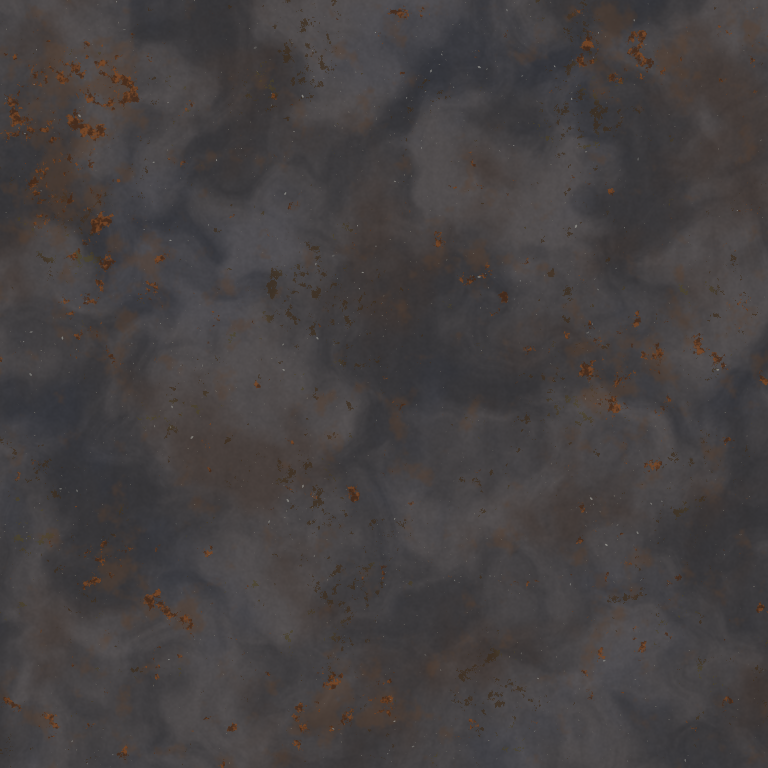
This texture is drawn by a WebGL 2 fragment shader. Its source:

```glsl
#version 300 es
precision highp float;

uniform vec2 u_resolution;
out vec4 fragColor;

// Integer hash giving two values in 0..1
vec2 hash2(vec2 cell) {
    uvec2 v = uvec2(ivec2(cell)) * 1664525u + 1013904223u;
    v.x += v.y * 1664525u;
    v.y += v.x * 1664525u;
    v ^= v >> 16u;
    v.x += v.y * 1664525u;
    v.y += v.x * 1664525u;
    v ^= v >> 16u;
    return vec2(v >> 8u) / 16777216.0;
}

float cornerSlope(vec2 cell, vec2 corner, vec2 f) {
    return dot(hash2(cell + corner) * 2.0 - 1.0, f - corner);
}

float gradientNoise(vec2 p) {
    vec2 cell = floor(p);
    vec2 f = p - cell;
    vec2 w = f * f * f * (f * (f * 6.0 - 15.0) + 10.0);
    float low = mix(cornerSlope(cell, vec2(0, 0), f), cornerSlope(cell, vec2(1, 0), f), w.x);
    float high = mix(cornerSlope(cell, vec2(0, 1), f), cornerSlope(cell, vec2(1, 1), f), w.x);
    return mix(low, high, w.y);
}

float fbm(vec2 p, int octaves, float gain) {
    float sum = 0.0;
    float amplitude = 1.0;
    mat2 turn = mat2(0.8, 0.6, -0.6, 0.8);
    for (int i = 0; i < octaves; i++) {
        sum += amplitude * gradientNoise(p);
        p = turn * p * 2.03 + 17.3;
        amplitude *= gain;
    }
    return sum;
}

// Scattered small chips, each with its own size, direction and strength
float flecks(vec2 p, float cells, float density, float radius, float blur) {
    vec2 home = floor(p * cells);
    float cover = 0.0;
    for (int y = -1; y <= 1; y++) {
        for (int x = -1; x <= 1; x++) {
            vec2 id = home + vec2(x, y);
            vec2 place = hash2(id + 311.0);
            vec2 trait = hash2(id + 907.0);
            vec2 d = p - (id + place) / cells;
            float angle = 6.2832 * trait.y;
            vec2 axis = vec2(cos(angle), sin(angle));
            vec2 local = vec2(dot(d, axis), dot(d, vec2(-axis.y, axis.x)) * 1.7);
            float size = radius * mix(0.5, 1.5, place.x * place.x);
            float chip = 1.0 - smoothstep(-blur, blur, length(local) - size);
            cover = max(cover, chip * step(trait.x, density) * mix(0.35, 1.0, place.y));
        }
    }
    return cover;
}

// Ragged spots that gather where the region value is high
float spots(vec2 p, float scale, float region, float level) {
    float ragged = fbm(p * scale, 5, 0.72);
    return smoothstep(0.0, 0.22, ragged + 0.5 * region - level);
}

void main() {
    vec2 p = gl_FragCoord.xy / min(u_resolution.x, u_resolution.y);
    float pixel = 1.0 / min(u_resolution.x, u_resolution.y);

    // Cloudy metal, dark and cool to light and neutral
    vec2 warp = vec2(fbm(p * 6.0 + 40.0, 3, 0.5), fbm(p * 6.0 + 80.0, 3, 0.5));
    float cloud = fbm(p * 4.6 + warp * 0.7 + 5.0, 6, 0.52);
    float tone = smoothstep(-0.40, 0.42, cloud);
    vec3 color = mix(vec3(0.212, 0.208, 0.218), vec3(0.322, 0.306, 0.308), tone);

    // Warm stains and faint blue cast
    float warmth = fbm(p * 3.7 + 23.0, 5, 0.55);
    color = mix(color, vec3(0.255, 0.212, 0.192), 0.65 * smoothstep(0.02, 0.45, warmth));
    color += vec3(-0.010, -0.001, 0.012) * smoothstep(0.0, 0.4, -warmth);

    // Vertical wear and fine grain
    float streak = fbm(p * vec2(48.0, 7.0) + 61.0, 3, 0.5);
    float grain = fbm(p * 130.0 + 9.0, 2, 0.8);
    color *= 1.0 + 0.045 * streak + 0.06 * grain;

    // Brown and olive pitting
    float pitRegion = smoothstep(-0.1, 0.45, fbm(p * 6.0 + 131.0, 3, 0.5));
    float pits = spots(p + 3.0, 52.0, pitRegion, 0.68);
    vec3 pitColor = mix(vec3(0.235, 0.170, 0.100), vec3(0.300, 0.270, 0.160),
                        smoothstep(0.0, 0.3, gradientNoise(p * 14.0 + 70.0)));
    color = mix(color, pitColor, 0.65 * pits);

    // Rust: soft halo, ragged orange core, dark crumbs
    float rustRegion = smoothstep(0.0, 0.5, fbm(p * 4.2 + 211.0, 4, 0.55));
    float halo = smoothstep(0.05, 0.6, fbm(p * 22.0 + 7.0, 4, 0.6) + 0.5 * rustRegion - 0.15);
    color = mix(color, vec3(0.350, 0.250, 0.180), 0.42 * halo);
    float rust = spots(p + 7.0, 27.0, rustRegion, 0.62);
    float crumb = smoothstep(-0.3, 0.35, fbm(p * 95.0 + 19.0, 3, 0.7));
    vec3 rustColor = mix(vec3(0.270, 0.150, 0.075), vec3(0.500, 0.275, 0.120), crumb);
    color = mix(color, rustColor, 0.75 * rust);

    // Pale flecks, denser in clusters
    float cluster = smoothstep(-0.15, 0.45, fbm(p * 5.0 + 301.0, 3, 0.6));
    float dust = flecks(p, 110.0, 0.06 + 0.22 * cluster, 0.0007, 0.7 * pixel);
    float chips = flecks(p + 2.0, 48.0, 0.02 + 0.16 * cluster, 0.0015, 0.7 * pixel);
    color = mix(color, vec3(0.540, 0.520, 0.470), 0.55 * dust);
    color = mix(color, vec3(0.600, 0.600, 0.570), 0.75 * chips);

    fragColor = vec4(color, 1.0);
}
```
